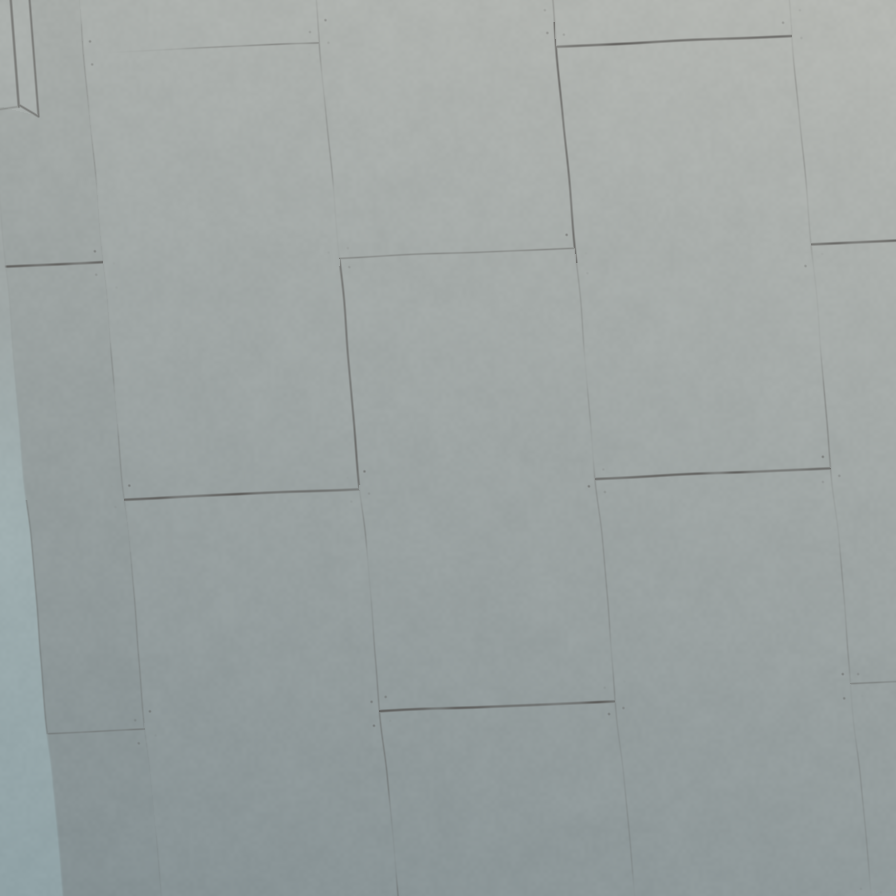
This pattern is drawn by a WebGL 2 fragment shader. Its source:

```glsl
#version 300 es
precision highp float;
// Pale grey wall panels in slanted, staggered columns with pencil-thin worn joints.
uniform vec2 u_resolution;
out vec4 fragColor;

float hash(vec2 p) {
  vec3 q = fract(p.xyx * vec3(0.1031, 0.1030, 0.0973));
  q += dot(q, q.yzx + 33.33);
  return fract((q.x + q.y) * q.z);
}

float noise(vec2 p) {
  vec2 i = floor(p), f = fract(p);
  f = f * f * (3.0 - 2.0 * f);
  return mix(mix(hash(i), hash(i + vec2(1, 0)), f.x),
             mix(hash(i + vec2(0, 1)), hash(i + vec2(1, 1)), f.x), f.y);
}

// Coverage of a soft line or dot of the given half width
float stroke(float dist, float halfWidth) {
  float soft = max(0.0013, 0.75 / u_resolution.y);
  return 1.0 - smoothstep(halfWidth - soft, halfWidth + soft, dist);
}

float segment(vec2 p, vec2 a, vec2 b) {
  vec2 ab = b - a;
  return length(p - a - ab * clamp(dot(p - a, ab) / dot(ab, ab), 0.0, 1.0));
}

void main() {
  vec2 p = gl_FragCoord.xy / u_resolution;
  p.y = 1.0 - p.y; // measured downward from the top

  // Leaning columns, with a slight wobble in the seams
  float across = p.x - 0.0911 * p.y + 0.003 * (noise(vec2(p.y * 15.0, 3.0)) - 0.5);
  float u = (across - 0.0885) / 0.264;
  float column = floor(u);
  float seam = round(u);
  float seamDist = abs(u - seam) * 0.264;

  // Half-panel levels; spacing shrinks to the right and differs on even columns
  float even = 1.0 - mod(column, 2.0);
  float spacing = 0.2578 - 0.0039 * column - 0.0078 * even;
  float drop = p.y + 0.045 * p.x + 0.0016 * (noise(vec2(p.x * 13.0, 8.0)) - 0.5);
  float level = 2.0 + (drop - 0.559 - 0.0048 * even) / spacing;
  float row = round(level);
  float rowDist = abs(level - row) * spacing;
  float onWall = smoothstep(-0.0232, -0.0188, across);

  // Light falling off from upper right to lower left
  float light = 0.55 + 0.92 * (0.5 - p.y) + 0.27 * (p.x - 0.5);
  vec3 color = mix(vec3(0.53, 0.575, 0.585), vec3(0.69, 0.705, 0.69), light);
  color -= 0.015 * onWall * (1.0 - step(0.0, column)) * (1.0 - 0.5 * p.y);
  color += vec3(0.04, 0.065, 0.07) * (1.0 - onWall) * smoothstep(0.28, 0.6, p.y);

  // Mottling and fine grain
  color += 0.010 * (noise(p * 28.0) - 0.5) + 0.009 * (noise(p * 80.0) - 0.5);
  color += 0.012 * (noise(p * 220.0) - 0.5);

  // Cross joints on alternate levels, some of them faint
  float hasJoint = 1.0 - step(0.5, mod(row + column, 2.0));
  bool faint = mod(column - row, 4.0) < 0.5 && column + row != 4.0;
  float jointInk = (faint ? 0.38 : 0.72) * (0.6 + 0.6 * noise(p * vec2(45.0, 5.0)));
  if (column == 0.0 && row == 0.0) jointInk *= smoothstep(0.1, 0.33, p.x);
  float ink = hasJoint * onWall * jointInk * stroke(rowDist, faint ? 0.0008 : 0.0013);

  // Long seams: faint and broken, dark only in two steps of one diagonal
  float part = floor(level);
  bool dark = seam + part == 2.0 && abs(seam - 1.5) < 1.0;
  float wear = noise(vec2(seam * 7.0, p.y * 22.0));
  float seamInk = 0.10 + 0.20 * hash(vec2(seam, part) + 17.0);
  seamInk *= 0.25 + 1.1 * smoothstep(0.15, 0.85, wear);
  if (dark) seamInk = 0.5 + 0.2 * wear;
  if (seam < 0.5) seamInk *= 0.6;
  ink = max(ink, seamInk * stroke(seamDist, dark ? 0.0011 : 0.0008));

  // Left end of the wall
  float endInk = level > 2.0 && level < 3.0 ? 0.32 : 0.05;
  ink = max(ink, endInk * stroke(abs(across + 0.0208), 0.0008));

  // Small nail heads around the panel corners
  vec2 side = sign(vec2(u - seam, level - row));
  vec2 nail = vec2(seamDist - 0.0105, rowDist - 0.013);
  float nailSeed = hash(vec2(seam, row) * 4.0 + side + 50.0);
  nail += 0.006 * (vec2(nailSeed, hash(vec2(nailSeed * 90.0, row + 9.0))) - 0.5);
  ink = max(ink, 0.5 * nailSeed * nailSeed * stroke(length(nail), 0.0012));

  // Corner of a trim frame at the upper left
  float trim = step(p.x, 0.033 + 0.08 * p.y) * step(p.y, 0.119 + 0.25 * p.x);
  color += 0.02 * trim;
  ink *= 1.0 - trim;
  float frame = stroke(segment(p, vec2(0.012, 0.0), vec2(0.021, 0.119)), 0.0013);
  frame = max(frame, stroke(segment(p, vec2(0.033, 0.0), vec2(0.043, 0.13)), 0.0011));
  frame = max(frame, stroke(segment(p, vec2(0.021, 0.117), vec2(0.043, 0.13)), 0.0011));
  frame = max(frame, 0.5 * stroke(segment(p, vec2(0.0, 0.122), vec2(0.021, 0.119)), 0.001));
  ink = max(ink, 0.55 * frame);

  fragColor = vec4(mix(color, vec3(0.32, 0.31, 0.30), clamp(ink, 0.0, 1.0)), 1.0);
}
```
